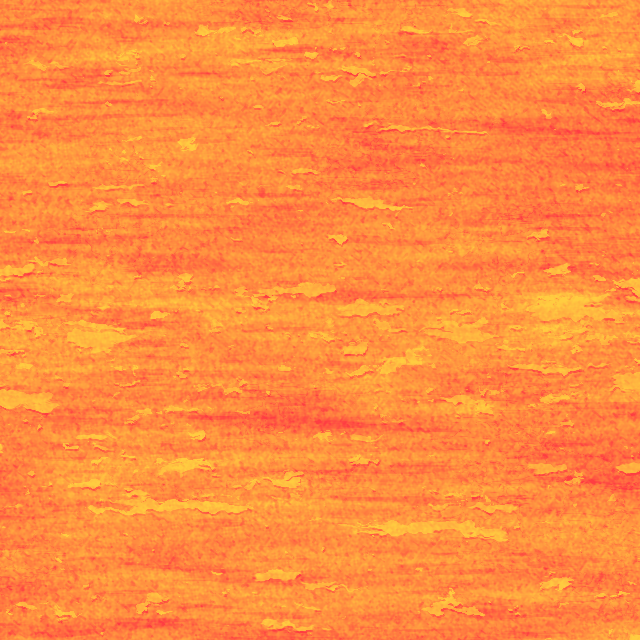
A Shadertoy shader for this texture:

```glsl
// Weathered orange paint, worn in horizontal bands with chipped yellow flakes.
// Stretched fractal noise makes washes, streaks and flakes; fine noise adds
// grain, pits and cracks. All layers add to one tone that picks the colour.

const vec3 RED = vec3(1.0, 0.24, 0.26);
const vec3 ORANGE = vec3(1.0, 0.54, 0.25);
const vec3 YELLOW = vec3(1.0, 0.80, 0.25);
const mat2 TILT = mat2(0.8, 0.6, -0.6, 0.8);

float hash(vec2 p) {
    return fract(sin(dot(p, vec2(127.1, 311.7))) * 43758.5453);
}

float noise(vec2 p) {
    vec2 cell = floor(p);
    vec2 f = fract(p);
    f = f * f * (3.0 - 2.0 * f);
    float low = mix(hash(cell), hash(cell + vec2(1, 0)), f.x);
    float high = mix(hash(cell + vec2(0, 1)), hash(cell + vec2(1, 1)), f.x);
    return mix(low, high, f.y);
}

// Fractal noise around 0.5
float fbm(vec2 p, int octaves) {
    float sum = 0.0, weight = 0.5, total = 0.0;
    for (int i = 0; i < octaves; i++) {
        sum += weight * noise(p);
        total += weight;
        weight *= 0.5;
        p = p * 2.03 + vec2(17.3, 9.1);
    }
    return sum / total;
}

float band(float y, float center, float width) {
    float d = (y - center) / width;
    return exp(-d * d);
}

// How worn the paint is at a place: broad bands broken up by noise
float wear(vec2 uv) {
    float y = uv.y + 0.06 * (fbm(uv * vec2(3.0, 5.0), 3) - 0.5);
    float bands = band(y, 0.51, 0.06) + 0.8 * band(y, 0.385, 0.035)
                + 0.75 * band(y, 0.91, 0.04) + 0.45 * band(y, 0.25, 0.07)
                + 0.35 * band(y, 0.05, 0.03);
    return bands * (0.35 + 1.2 * noise(uv * vec2(4.0, 9.0) + 31.0));
}

// Chipped patches with sharp outlines, split by thin horizontal strips
float flakes(vec2 uv, vec2 ragged, vec2 scale, float threshold) {
    float strips = noise(uv * vec2(14.0, 120.0)) - 0.5;
    float field = fbm((uv + ragged) * scale, 5) + 0.07 * strips;
    return smoothstep(threshold - 0.012, threshold + 0.018, field);
}

// Large, middle and tiny flakes together
float allFlakes(vec2 uv, float worn) {
    vec2 ragged = vec2(fbm(uv * 60.0, 3), fbm(uv * 60.0 + 40.0, 3)) - 0.5;
    ragged *= vec2(0.030, 0.018);
    float broad = flakes(uv + 3.7, ragged, vec2(7.0, 32.0), 0.76 - 0.14 * worn);
    float small = flakes(uv + 8.2, ragged, vec2(20.0, 52.0), 0.755 - 0.09 * worn);
    float tiny = flakes(uv + 5.1, 0.4 * ragged, vec2(44.0, 80.0), 0.80 - 0.08 * worn);
    return max(broad, max(small, tiny));
}

// Thin dark lines along the contours of a noise field
float cracks(vec2 uv, vec2 scale, float width) {
    float line = abs(fbm(uv * scale, 4) - 0.5);
    return 1.0 - smoothstep(0.0, width, line);
}

vec3 palette(float tone) {
    vec3 dark = mix(RED, ORANGE, clamp(tone * 2.0, 0.0, 1.0));
    return mix(dark, YELLOW, clamp(tone * 2.0 - 1.0, 0.0, 1.0));
}

void mainImage(out vec4 fragColor, in vec2 fragCoord) {
    vec2 uv = fragCoord / iResolution.xy;
    float worn = wear(uv);

    // Soft washes, brushed streaks and fine grain
    float wash = fbm(uv * vec2(3.0, 11.0) + 5.0, 5) - 0.5;
    float streaks = fbm(uv * vec2(7.0, 80.0) + 12.0, 4) - 0.5;
    float grain = 0.65 * noise(TILT * uv * 290.0) + 0.35 * noise(TILT * uv * 140.0 + 3.0) - 0.5;
    float tone = 0.51 + 0.45 * wash + 0.46 * grain + 0.14 * worn;
    tone += streaks * (0.34 + 0.3 * min(worn, 1.0));

    // Red stains and thin dark strips beside the worn bands
    float stain = smoothstep(0.54, 0.72, fbm(uv * vec2(4.0, 24.0) + 60.0, 5));
    float strip = smoothstep(0.60, 0.74, fbm(uv * vec2(9.0, 95.0) + 33.0, 4));
    tone -= stain * (0.1 + 0.18 * min(worn, 1.0)) + 0.16 * strip;

    // Pits and patches of cracks
    float pits = smoothstep(0.70, 0.90, noise(TILT * uv * vec2(150.0, 190.0) + 90.0));
    float crackPatch = smoothstep(0.40, 0.64, fbm(uv * vec2(5.0, 8.0) + 22.0, 3));
    float web = cracks(uv + 1.9, vec2(30.0, 40.0), 0.018);
    float scratches = cracks(uv + 6.4, vec2(7.0, 55.0), 0.014);
    tone -= 0.17 * pits + crackPatch * (0.17 * web + 0.17 * scratches);

    // Yellow flakes with a broken shadow under their lower edges
    float flake = allFlakes(uv, worn);
    float above = allFlakes(uv + vec2(-0.0012, 0.0035), worn);
    float shadow = above * (1.0 - flake) * smoothstep(0.35, 0.65, noise(uv * 60.0 + 7.0));
    float flakeTone = 0.88 + 0.28 * grain + 0.35 * streaks + 0.25 * wash - 0.08 * pits;
    tone = mix(tone - 0.30 * shadow, flakeTone, 0.93 * flake);

    fragColor = vec4(palette(clamp(tone, 0.0, 1.0)), 1.0);
}
```
